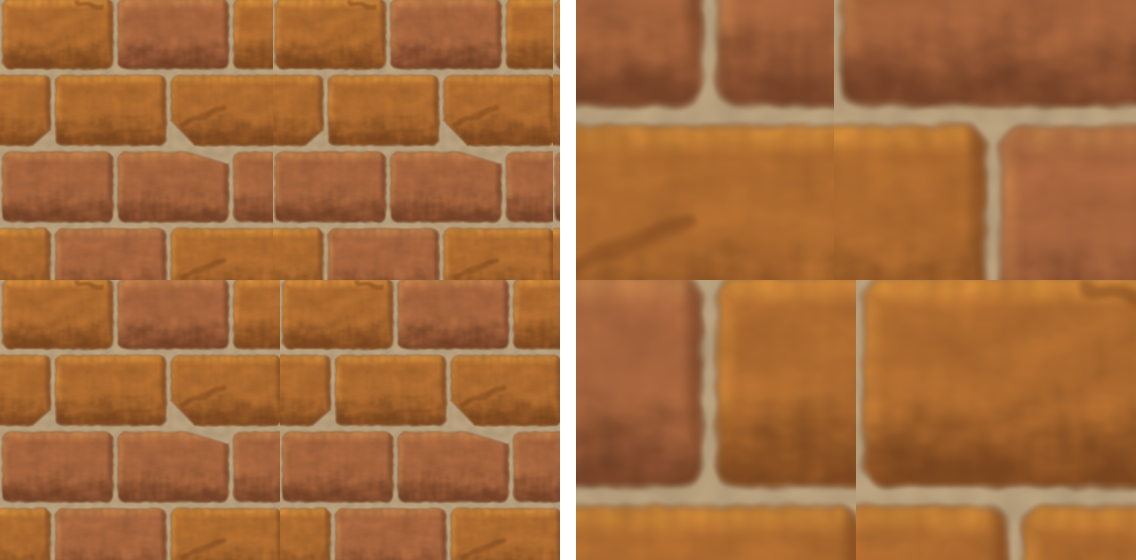
Left, the full canvas; right, a detail of the centre.
A three.js fragment shader for this texture:

```glsl
varying vec2 vUv;

// Layout, in units of the canvas
const float TILE = 0.5;
const float UPPER_SEAM = 0.487;
const float UPPER_SHIFT = 0.013;
const vec2 PITCH = vec2(0.2064, 0.1367);
const vec2 HALF_BRICK = vec2(0.0979, 0.0618);
const float ROW_OFFSET = 0.0078;
const float ODD_SHIFT = 0.1117;
const float CORNER = 0.013;
const float SOFTNESS = 0.0036;
const float ROUGHNESS = 0.0022;

// Colours
const vec3 ORANGE = vec3(0.675, 0.412, 0.180);
const vec3 RED = vec3(0.645, 0.390, 0.235);
const vec3 ORANGE_SHADE = vec3(0.480, 0.270, 0.115);
const vec3 RED_SHADE = vec3(0.455, 0.255, 0.150);
const vec3 ORANGE_LIGHT = vec3(0.790, 0.520, 0.215);
const vec3 RED_LIGHT = vec3(0.735, 0.480, 0.275);
const vec3 MORTAR = vec3(0.715, 0.620, 0.485);
const vec3 MORTAR_SHADE = vec3(0.580, 0.440, 0.310);

vec2 gradient(vec2 cell) {
  float a = fract(sin(dot(cell, vec2(127.1, 311.7))) * 43758.5) * 6.2832;
  return vec2(cos(a), sin(a));
}

float noise(vec2 p) {
  vec2 i = floor(p), f = p - i;
  vec2 u = f * f * f * (f * (f * 6.0 - 15.0) + 10.0);
  vec2 e = vec2(1.0, 0.0);
  float low = mix(dot(gradient(i), f), dot(gradient(i + e), f - e), u.x);
  float high = mix(dot(gradient(i + e.yx), f - e.yx), dot(gradient(i + 1.0), f - 1.0), u.x);
  return mix(low, high, u.y);
}

float fbm(vec2 p) {
  float sum = 0.0, amp = 1.0;
  for (int i = 0; i < 3; i++) {
    sum += amp * noise(p);
    p = p * 2.03 + 17.3;
    amp *= 0.5;
  }
  return sum;
}

float isCell(vec2 cell, float col, float row) {
  return step(abs(cell.x - col) + abs(cell.y - row), 0.5);
}

float roundBox(vec2 p, vec2 size, float r) {
  vec2 q = abs(p) - size + r;
  return length(max(q, 0.0)) + min(max(q.x, q.y), 0.0) - r;
}

// Slanted cut across one corner; size is its width and height
float chip(vec2 p, vec2 corner, vec2 size) {
  vec2 q = (p * corner - HALF_BRICK) / size;
  return (q.x + q.y + 1.0) / length(1.0 / size);
}

float segment(vec2 p, vec2 a, vec2 b) {
  vec2 ab = b - a;
  return length(p - a - ab * clamp(dot(p - a, ab) / dot(ab, ab), 0.0, 1.0));
}

void main() {
  // Tile position, measured rightwards and downwards
  float upper = step(0.5, vUv.y) * step(UPPER_SEAM, vUv.x);
  vec2 tile = mod(vec2(vUv.x + UPPER_SHIFT * upper, 1.0 - vUv.y), TILE);

  // Running bond
  float row = floor((tile.y + ROW_OFFSET) / PITCH.y);
  float odd = mod(row, 2.0);
  vec2 grid = (tile + vec2(ODD_SHIFT * odd, ROW_OFFSET)) / PITCH;
  vec2 cell = floor(grid);
  vec2 p = (fract(grid) - 0.5) * PITCH * vec2(1.0, -1.0);

  // Worn outline and chipped corners
  float d = roundBox(p, HALF_BRICK, CORNER) + ROUGHNESS * noise(tile * 75.0);
  float cutLeft = chip(p, vec2(-1.0, -1.0), vec2(0.042, 0.044));
  float cutRight = chip(p, vec2(1.0, -1.0), vec2(0.032, 0.028));
  float cutTop = chip(p, vec2(1.0, 1.0), vec2(0.075, 0.022));
  d = mix(d, max(d, cutLeft), isCell(cell, 2.0, 1.0));
  d = mix(d, max(d, cutRight), isCell(cell, 0.0, 1.0));
  d = mix(d, max(d, cutTop), isCell(cell, 1.0, 2.0));

  // Clay tint: one red course and red middle bricks
  float middle = step(abs(cell.x - 1.0), 0.5) * step(0.5, abs(row - 1.0));
  float red = max(middle, step(abs(row - 2.0), 0.5));
  vec3 clay = mix(ORANGE, RED, red);
  vec3 shade = mix(ORANGE_SHADE, RED_SHADE, red);
  vec3 light = mix(ORANGE_LIGHT, RED_LIGHT, red);

  // Rounded shading: lit top and left, dark bottom and right
  float grain = fbm(tile * vec2(24.0, 40.0) + cell * 5.0);
  float streak = noise(tile * vec2(95.0, 28.0));
  float height = p.y / HALF_BRICK.y + 0.22 * grain + 0.15 * streak;
  float dark = 0.9 * (1.0 - smoothstep(-1.02, -0.05, height));
  dark = max(dark, 0.6 * smoothstep(0.014, 0.002, HALF_BRICK.x - p.x));
  float lit = smoothstep(0.020, 0.004, HALF_BRICK.y - p.y);
  lit = max(lit, 0.65 * smoothstep(0.014, 0.003, HALF_BRICK.x + p.x));
  vec3 brick = mix(clay, light, lit * (0.8 + 0.4 * streak) * (1.0 - dark));
  brick = mix(brick, shade, dark) * (1.0 + 0.09 * grain + 0.03 * streak);

  // Cracks
  vec2 bent = p + 0.006 * vec2(0.0, noise(tile * 45.0));
  float crack = segment(bent, vec2(-0.078, -0.024), vec2(-0.005, 0.006));
  float scratch = segment(bent, vec2(0.034, 0.057), vec2(0.078, 0.046));
  float wear = smoothstep(0.009, 0.001, crack) * odd * step(1.5, cell.x);
  wear = max(wear, smoothstep(0.008, 0.001, scratch) * isCell(cell, 0.0, 0.0));
  brick = mix(brick, shade, 0.5 * wear);

  // Mortar and soft edge
  vec3 joint = mix(MORTAR_SHADE, MORTAR, smoothstep(-0.002, 0.005, d));
  joint *= 1.0 + 0.08 * noise(tile * 60.0);
  float mask = smoothstep(SOFTNESS, -SOFTNESS, d);
  gl_FragColor = vec4(mix(joint, brick, mask), 1.0);
}
```
